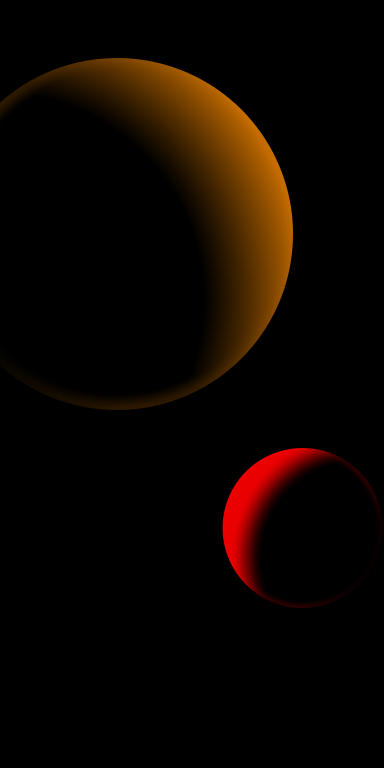
Reproduce this background procedurally as a WebGL 2 fragment shader.

```glsl
#version 300 es
precision highp float;
// Two crescent-lit planets, one orange and one red, in black space.

#define SHADOW_OFFSET vec2(0.69, 0.375) // from planet to shadow centre, in radii
#define SHADOW_RADIUS 1.176             // fully dark inside this, in radii
#define RIM_WIDTH 0.10
#define RIM_LEVEL 0.18
#define ORANGE vec3(1.0, 0.55, 0.0)
#define RED vec3(1.0, 0.0, 0.0)

uniform vec2 u_resolution;
out vec4 fragColor;

// Brightness of a planet; side is +1 when lit from the right, -1 from the left.
// The ramp grows from the shadow edge over softness, shaped by curve (0 linear, 1 smooth).
float planet(vec2 p, vec2 centre, float radius, float side,
             float softness, float curve, float peak, float pixel) {
    vec2 q = (p - centre) / radius;
    q.x *= side;
    float r = length(q);

    // Broad crescent outside an offset shadow disc
    float ramp = clamp((length(q + SHADOW_OFFSET) - SHADOW_RADIUS) / softness, 0.0, 1.0);
    float crescent = peak * mix(pow(ramp, 1.1), smoothstep(0.0, 1.0, ramp), curve);

    // Thin rim glow, fading on the side away from the light
    float facing = dot(q, normalize(SHADOW_OFFSET));
    float rim = RIM_LEVEL * smoothstep(1.0 - RIM_WIDTH, 1.0, r)
              * smoothstep(-1.2, -0.3, facing);

    float edge = clamp(0.5 + (1.0 - r) * radius / pixel, 0.0, 1.0);
    return length(vec2(crescent, rim)) * edge;
}

void main() {
    // One unit is the canvas width
    vec2 p = gl_FragCoord.xy / u_resolution.x;
    float pixel = 1.0 / u_resolution.x;

    vec3 colour = ORANGE * planet(p, vec2(0.3047, 1.3906), 0.4583, 1.0, 0.585, 0.0, 0.75, pixel);
    colour += RED * planet(p, vec2(0.788, 0.625), 0.2083, -1.0, 0.43, 1.0, 0.92, pixel);
    fragColor = vec4(colour, 1.0);
}
```
